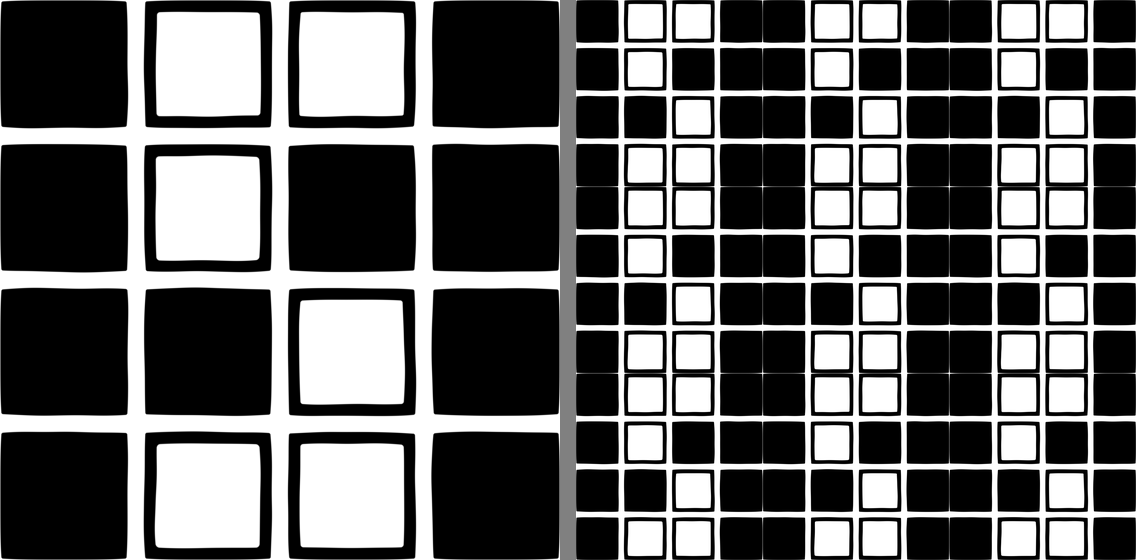
Left: one tile. Right: repeated 3 by 3.
Write a three.js fragment shader that draws this pattern.

```glsl
// Four by four grid of hand-inked black squares on white, six of them hollow frames.
varying vec2 vUv;

const float COUNT = 4.0;            // squares across and up
const float PITCH = 0.257;          // spacing of square centres
const float SQUARE_HALF = 0.1138;   // half width of a square
const float WINDOW_HALF = 0.0932;   // half width of the opening in a frame
const float BULGE = 0.0021;         // how far the corners sit inside the sides
const float WINDOW_BULGE = 0.0013;
const float CORNER = 0.003;         // outer corner radius
const vec2 WINDOW_CORNER = vec2(0.002, 0.007);  // least and greatest radius
const float WOBBLE = 0.0026;        // waver of the outer sides
const float WINDOW_WOBBLE = 0.0022; // waver of the opening
const float WAVES = 10.0;           // noise cells across the tile
const float CALM_RIM = 0.05;        // waver fades out towards the tile border
const float SOFTNESS = 0.0015;      // half width of the ink edge
const vec3 INK = vec3(0.0);
const vec3 PAPER = vec3(1.0);

float hash(vec2 p, float seed) {
  vec3 q = fract(vec3(p.xyx + seed * 1.37) * vec3(0.1031, 0.1030, 0.0973));
  q += dot(q, q.yzx + 33.33);
  return fract((q.x + q.y) * q.z);
}

// Gradient slope at one lattice corner, wrapped to the tile
float slope(vec2 cell, vec2 corner, vec2 f, float seed) {
  float angle = 6.28319 * hash(mod(cell + corner, WAVES), seed);
  return dot(vec2(cos(angle), sin(angle)), f - corner);
}

float gradientNoise(vec2 uv, float seed) {
  vec2 p = uv * WAVES;
  vec2 cell = floor(p);
  vec2 f = fract(p);
  vec2 u = f * f * f * (f * (f * 6.0 - 15.0) + 10.0);
  float low = mix(slope(cell, vec2(0.0), f, seed),
                  slope(cell, vec2(1.0, 0.0), f, seed), u.x);
  float high = mix(slope(cell, vec2(0.0, 1.0), f, seed),
                   slope(cell, vec2(1.0), f, seed), u.x);
  return mix(low, high, u.y);
}

vec2 waver(vec2 uv, float seed) {
  return vec2(gradientNoise(uv, seed), gradientNoise(uv, seed + 7.0));
}

// Signed distance to a rounded square with slightly bowed sides
float bowedSquare(vec2 p, float halfWidth, float bulge, float radius) {
  vec2 t = min(abs(p) / halfWidth, 1.0);
  vec2 t2 = t * t;
  vec2 q = abs(p) - halfWidth + bulge * (t2 * t2).yx + radius;
  return length(max(q, 0.0)) + min(max(q.x, q.y), 0.0) - radius;
}

// Frames fill the middle columns, save for one diagonal of the middle rows
bool isHollow(vec2 cell) {
  float last = COUNT - 1.0;
  bool middleColumn = cell.x > 0.5 && cell.x < last - 0.5;
  bool outerRow = cell.y < 0.5 || cell.y > last - 0.5;
  bool diagonal = abs(cell.x + cell.y - last) < 0.5;
  return middleColumn && (outerRow || diagonal);
}

void main() {
  // Wavering outline, steady across the tile border
  vec2 calm = smoothstep(0.0, CALM_RIM, min(vUv, 1.0 - vUv));
  vec2 p = vUv + WOBBLE * calm * waver(vUv, 3.0);

  // Nearest square
  float first = 0.5 - 0.5 * (COUNT - 1.0) * PITCH;
  vec2 cell = clamp(floor((p - first) / PITCH + 0.5), 0.0, COUNT - 1.0);
  vec2 local = p - first - cell * PITCH;
  float d = bowedSquare(local, SQUARE_HALF, BULGE, CORNER);

  // Opening with its own waver and corner radius
  if (isHollow(cell)) {
    vec2 inner = local + WINDOW_WOBBLE * waver(vUv, 19.0);
    float radius = mix(WINDOW_CORNER.x, WINDOW_CORNER.y, hash(cell, 5.0));
    d = max(d, -bowedSquare(inner, WINDOW_HALF, WINDOW_BULGE, radius));
  }

  // Soft ink edge
  float edge = max(SOFTNESS, 0.7 * fwidth(vUv.x));
  gl_FragColor = vec4(mix(INK, PAPER, smoothstep(-edge, edge, d)), 1.0);
}
```
